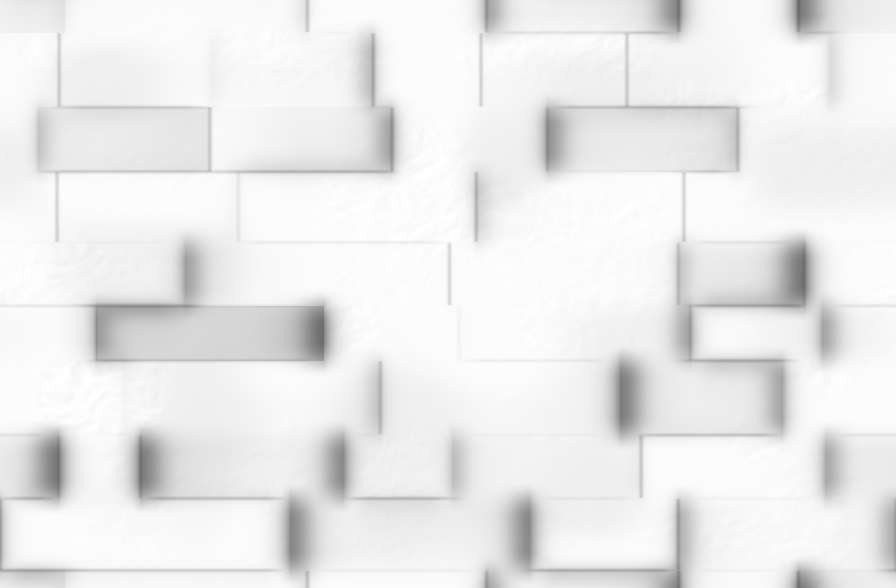
This texture map is drawn by a Shadertoy shader. Its source:

```glsl
// Soft occlusion map of a stacked stone wall: nine uneven courses of blocks set
// at alternating depths. Steps in depth cast blurred shadows along the joints,
// deep blocks are tinted grey, and faint chisel grain covers the faces. It tiles.

const float COURSES = 9.0;
const float LIFT[9] = float[](0.27, 0.37, 0.34, 0.48, 0.32, 0.29, 0.37, 0.36, 0.50);
const float BLOCKS[9] = float[](4.0, 6.0, 4.0, 5.0, 4.0, 4.0, 5.0, 6.0, 5.0);

float hash(vec2 p) {
    return fract(sin(dot(p, vec2(127.1, 311.7))) * 43758.5453);
}

// Value noise that wraps after a whole number of cells
float wrapNoise(vec2 uv, vec2 cells) {
    vec2 p = uv * cells, i = floor(p), f = fract(p);
    f = f * f * (3.0 - 2.0 * f);
    vec2 a = mod(i, cells), b = mod(i + 1.0, cells);
    return mix(mix(hash(a), hash(vec2(b.x, a.y)), f.x),
               mix(hash(vec2(a.x, b.y)), hash(b), f.x), f.y);
}

float courseEdge(float row) {
    return (row + LIFT[int(mod(row + 0.5, COURSES))]) / COURSES;
}

float jointX(float row, float i) {
    float jitter = 0.6 * hash(vec2(i + 5.0, row + 41.0));
    return (i + jitter + hash(vec2(row, 29.0))) / BLOCKS[int(row)];
}

// Neighbours in a course alternate between deep and proud
float blockDepth(float row, float i) {
    i = mod(i, BLOCKS[int(row)]);
    return 0.4 * mod(i, 2.0) + 0.6 * hash(vec2(i + 11.0, row + 73.0));
}

float softLine(float d, float width) {
    return exp(-d * d / (width * width));
}

// Wide blur on the low side of a step (s > 0), tighter blur on its worn rim
float stepShadow(float s, float reach) {
    float low = 0.75 * exp(-s * s / (reach * reach)) + 0.25 * exp(-s / (2.4 * reach));
    float rim = 0.9 * exp(s / (0.4 * reach));
    return s > 0.0 ? low : rim;
}

// Fine relief of the stone faces, lit from one side
float grain(vec2 uv) {
    vec2 warp = vec2(wrapNoise(uv, vec2(24.0, 16.0)), wrapNoise(uv + 0.5, vec2(24.0, 16.0)));
    vec2 q = uv + 0.025 * warp;
    vec2 shift = vec2(0.003, -0.003);
    float coarse = wrapNoise(q, vec2(76.0, 64.0)) - wrapNoise(q + shift, vec2(76.0, 64.0));
    float fine = wrapNoise(q, vec2(170.0, 120.0)) - wrapNoise(q + shift, vec2(170.0, 120.0));
    return coarse + 0.5 * fine;
}

void mainImage(out vec4 fragColor, in vec2 fragCoord) {
    vec2 uv = fragCoord / iResolution.xy;
    float aspect = iResolution.x / iResolution.y;

    // Course under this point
    float row = floor(uv.y * COURSES - 0.38);
    if (uv.y < courseEdge(row)) row -= 1.0;
    else if (uv.y >= courseEdge(row + 1.0)) row += 1.0;

    float shade = 0.0, ownBlock = 0.0, ownX = 0.0;
    float depth[3];

    // Upright joints of this course and of its two neighbours
    for (int k = 0; k < 3; k++) {
        float r = row + float(k) - 1.0;
        float id = mod(r, COURSES);
        float outside = max(courseEdge(r) - uv.y, uv.y - courseEdge(r + 1.0));
        float fade = 1.0 - smoothstep(-0.035, 0.03, outside);
        float inside = 1.0 - smoothstep(-0.003, 0.001, outside);
        float nearest = 9.0, count = BLOCKS[int(id)];
        for (float i = 0.0; i < count; i++) {
            float dx = (fract(uv.x - jointX(id, i) + 0.5) - 0.5) * aspect;
            float left = blockDepth(id, i - 1.0), right = blockDepth(id, i);
            float drop = smoothstep(0.12, 0.8, abs(right - left));
            float side = right > left ? -dx : dx;
            shade += 0.95 * drop * fade * stepShadow(side, mix(0.02, 0.042, drop));
            float seen = smoothstep(0.2, 0.7, hash(vec2(i, id + 90.0)));
            shade += 0.17 * seen * inside * softLine(dx, 0.0035);
            if (abs(dx) < nearest) {
                nearest = abs(dx);
                depth[k] = mix(left, right, smoothstep(-0.05, 0.05, dx));
                if (k == 1) {
                    ownBlock = mod(dx > 0.0 ? i : i - 1.0, count);
                    ownX = fract(uv.x - jointX(id, ownBlock)) * count;
                }
            }
        }
    }

    // Level joints below and above
    for (int k = 0; k < 3; k += 2) {
        float d = k == 0 ? uv.y - courseEdge(row) : courseEdge(row + 1.0) - uv.y;
        float rise = depth[k] - depth[1];
        float drop = smoothstep(0.35, 1.0, abs(rise));
        shade += 0.42 * drop * stepShadow(rise > 0.0 ? d : -d, 0.022);
        shade += 0.2 * smoothstep(0.22, 0.55, abs(rise)) * softLine(d, 0.003);
    }

    // Grey tint of deep blocks, uneven light and chisel grain
    float id = mod(row, COURSES);
    float deep = 1.0 - smoothstep(0.03, 0.2, blockDepth(id, ownBlock));
    shade += deep * (0.05 + 0.1 * min(ownX, 1.2));
    shade += 0.05 * smoothstep(0.4, 0.9, wrapNoise(uv, vec2(9.0, 7.0)));
    float rough = 0.25 + hash(vec2(ownBlock + 7.0, id + 55.0));
    rough *= smoothstep(0.2, 0.8, wrapNoise(uv, vec2(13.0, 11.0)));
    shade += 0.012 + 0.04 * rough * grain(uv);

    fragColor = vec4(vec3(clamp(exp(-shade), 0.0, 1.0)), 1.0);
}
```
